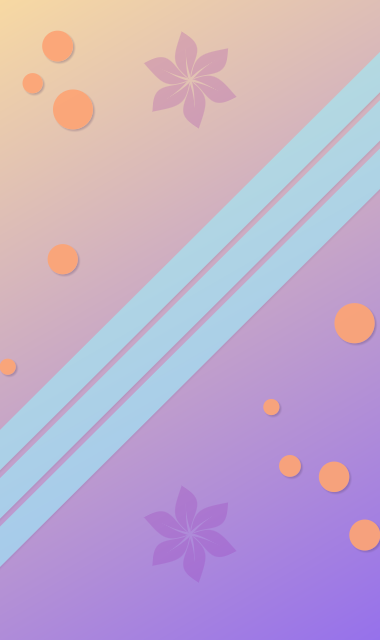
A Shadertoy shader for this background:

```glsl
// Pastel diagonal gradient with three glassy stripes, orange discs and two pinwheel blossoms.

const float PI = 3.14159265;
const vec3 SAND   = vec3(0.969, 0.851, 0.639);
const vec3 VIOLET = vec3(0.588, 0.443, 0.922);
const vec3 CYAN   = vec3(0.608, 0.937, 0.984);
const vec3 ORANGE = vec3(0.988, 0.643, 0.459);
const vec3 ORCHID = vec3(0.588, 0.118, 0.682);
const vec3 SHADE  = vec3(0.32, 0.22, 0.38);

// Disc centre (xy) and radius (z), in canvas heights.
const vec3 DISCS[10] = vec3[10](
    vec3(0.090, 0.928, 0.0241), vec3(0.051, 0.870, 0.0158),
    vec3(0.114, 0.829, 0.0312), vec3(0.098, 0.595, 0.0236),
    vec3(0.012, 0.427, 0.0126), vec3(0.554, 0.495, 0.0314),
    vec3(0.424, 0.364, 0.0126), vec3(0.453, 0.272, 0.0170),
    vec3(0.522, 0.255, 0.0238), vec3(0.570, 0.164, 0.0242));

// Antialiased coverage of a signed distance.
float cover(float dist, float pixel) {
    return clamp(0.5 - dist / pixel, 0.0, 1.0);
}

// Coverage with a wide, blurred edge.
float softCover(float dist, float blur) {
    return 1.0 - smoothstep(-blur, blur, dist);
}

vec2 rotate(vec2 v, float angle) {
    float c = cos(angle), s = sin(angle);
    return vec2(c * v.x + s * v.y, c * v.y - s * v.x);
}

// Bent leaf along +x from 0 to 1, with a tapered slit near its base.
float petal(vec2 q) {
    float u = clamp(q.x, 0.0, 1.0);
    float halfWidth = 0.228 * sin(PI * pow(u, 1.15));
    float bend = 0.042 * sin(2.0 * PI * u);
    float leaf = (abs(q.y - bend) - halfWidth) * 0.82;
    float slit = abs(q.y - 0.4 * bend) - 0.03 * (1.0 - u / 0.5);
    return max(max(leaf, -slit), max(-q.x, q.x - 1.0));
}

// Six petals turned around the centre.
float blossom(vec2 p, float radius) {
    float dist = 1e3;
    for (int i = 0; i < 6; i++) {
        float angle = 1.745 + float(i) * PI / 3.0;
        dist = min(dist, petal(rotate(p, angle) / radius));
    }
    return dist * radius;
}

// Diagonal band, centred where its axis meets the left side.
float band(vec2 p, float drop, float halfHeight) {
    float slope = 0.995;
    float offset = 1.0 - p.y + slope * p.x - drop;
    return (abs(offset) - halfHeight) / length(vec2(slope, 1.0));
}

void mainImage(out vec4 fragColor, in vec2 fragCoord) {
    vec2 p = fragCoord / iResolution.y;
    float pixel = 1.0 / iResolution.y;

    // Background gradient from upper left to lower right
    float ramp = dot(vec2(p.x, 1.0 - p.y), vec2(0.5, 0.866)) / 1.163;
    vec3 color = mix(SAND, VIOLET, clamp(ramp, 0.0, 1.0));

    // Blossoms
    for (int i = 0; i < 2; i++) {
        vec2 center = vec2(0.2972, 0.875 - 0.7096 * float(i));
        float mask = cover(blossom(p - center, 0.077), pixel);
        color = mix(color, ORCHID, 0.2 * mask);
    }

    // Translucent stripes with a faint shadow outside their lower edges
    float stripes = 0.0, stripeShadow = 0.0;
    for (int i = 0; i < 3; i++) {
        float drop = 0.7033 + 0.0755 * float(i);
        stripes = max(stripes, cover(band(p, drop, 0.0316), pixel));
        float shadowDist = band(p + vec2(0.0, 0.003), drop, 0.0316);
        stripeShadow = max(stripeShadow, softCover(shadowDist, 0.003));
    }
    color = mix(color, SHADE, 0.13 * stripeShadow * (1.0 - stripes));
    color = mix(color, CYAN, 0.6 * stripes);

    // Discs with soft shadows towards the lower right
    vec2 shadowShift = vec2(0.0026, -0.0026);
    for (int i = 0; i < 10; i++) {
        vec3 disc = DISCS[i];
        float dist = length(p - disc.xy) - disc.z;
        float shadowDist = length(p - disc.xy - shadowShift) - disc.z;
        float mask = cover(dist, pixel);
        color = mix(color, SHADE, 0.28 * softCover(shadowDist, 0.0028) * (1.0 - mask));
        color = mix(color, ORANGE, 0.93 * mask);
    }

    fragColor = vec4(color, 1.0);
}
```
